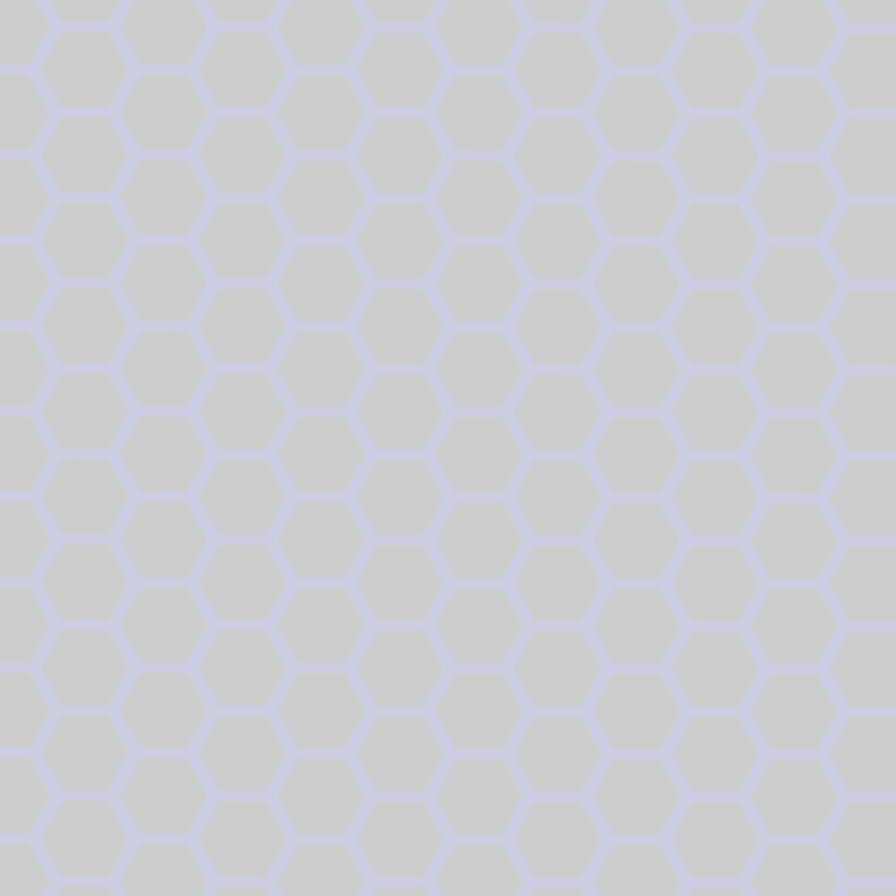
A WebGL 1 fragment shader for this pattern:

```glsl
precision mediump float;
// Pale lilac honeycomb lines around flat-topped grey hexagons, slightly widened.

#define COLUMN_PITCH 0.08796
#define ROW_PITCH 0.09538
#define FIRST_CENTRE vec2(0.0941, 0.9225)
#define ROW_SLOPE 0.002
#define LEVEL_LINE 0.0112
#define SLANTED_LINE 0.0144
#define CELL_COLOUR vec3(0.80, 0.80, 0.80)
#define LINE_COLOUR vec3(0.80, 0.80, 0.88)

uniform vec2 u_resolution;

// Offset from the centre of the nearest cell, on two interleaved grids.
vec2 cellOffset(vec2 p) {
  vec2 period = vec2(2.0 * COLUMN_PITCH, ROW_PITCH);
  vec2 even = (fract(p / period + 0.5) - 0.5) * period;
  vec2 odd = (fract(p / period) - 0.5) * period;
  return dot(even, even) < dot(odd, odd) ? even : odd;
}

// Coverage of a line of the given width, by distance from its middle.
float lineCoverage(float distanceToMiddle, float width, float pixel) {
  float edge = 0.5 * width;
  return 1.0 - smoothstep(edge - pixel, edge + pixel, distanceToMiddle);
}

void main() {
  vec2 uv = gl_FragCoord.xy / u_resolution;
  float pixel = 0.8 / min(u_resolution.x, u_resolution.y);

  // Rows fall very slightly towards the right.
  uv.y += ROW_SLOPE * uv.x;
  vec2 offset = abs(cellOffset(uv - FIRST_CENTRE));

  // Distances to the level and slanted sides of the cell.
  vec2 toDiagonal = vec2(COLUMN_PITCH, 0.5 * ROW_PITCH);
  float level = 0.5 * ROW_PITCH - offset.y;
  float slanted = 0.5 * length(toDiagonal) - dot(offset, normalize(toDiagonal));

  float coverage = max(lineCoverage(level, LEVEL_LINE, pixel),
                       lineCoverage(slanted, SLANTED_LINE, pixel));
  gl_FragColor = vec4(mix(CELL_COLOUR, LINE_COLOUR, coverage), 1.0);
}
```
